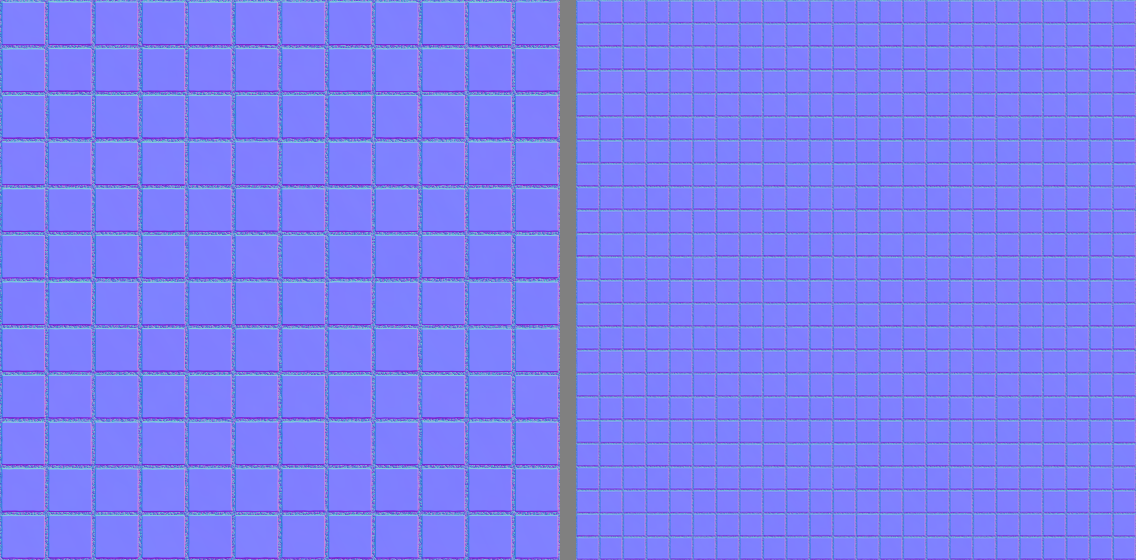
Left, the tile; right, the same tile 2 across and 2 down.
A three.js fragment shader for this texture map:

```glsl
#define TILES 12.0
#define TILE_HALF 0.463
#define CORNER 0.034
#define BEVEL 0.024
#define BEVEL_SLOPE 0.66
#define SOFT 0.012
#define TILT 0.03
#define WAVE 0.008
#define GRAIN 180.0
#define ROUGHNESS 0.85
#define GROUT_SHADE 0.26
#define TAU 6.2831853

varying vec2 vUv;

vec2 hash2(vec2 p) {
  vec3 q = fract(p.xyx * vec3(0.1031, 0.1030, 0.0973));
  q += dot(q, q.yzx + 33.33);
  return fract((q.xx + q.yz) * q.zy);
}

// Slope of a bumpy surface: offset from the nearest cell point, easing to flat
vec2 cellularSlope(vec2 uv, float cells) {
  vec2 p = uv * cells;
  vec2 base = floor(p);
  vec2 nearest = vec2(2.0);
  for (int y = -1; y <= 1; y++) {
    for (int x = -1; x <= 1; x++) {
      vec2 cell = base + vec2(float(x), float(y));
      vec2 offset = p - cell - hash2(mod(cell, cells));
      if (dot(offset, offset) < dot(nearest, nearest)) nearest = offset;
    }
  }
  return nearest * max(1.0 - 1.3 * dot(nearest, nearest), 0.0);
}

// Layered sines with whole frequencies, so they wrap
vec2 waves(vec2 uv, float f) {
  vec2 a = TAU * f * uv;
  return sin(a.yx + 2.0 * sin(TAU * 5.0 * uv)) * 0.6
       + sin(2.0 * a.yx + a + 1.7) * 0.4;
}

void main() {
  vec2 grid = vUv * TILES;
  vec2 id = mod(floor(grid), TILES);
  vec2 random = hash2(id + 17.0) - 0.5;
  vec2 wear = hash2(id + 71.0);

  // Rounded square with a slightly uneven outline
  vec2 p = fract(grid) - 0.5;
  p += random * 0.008 + 0.003 * waves(vUv, 31.0);
  vec2 q = abs(p) - TILE_HALF + CORNER;
  vec2 corner = max(q, 0.0);
  float reach = length(corner);
  float d = reach + min(max(q.x, q.y), 0.0) - CORNER;
  vec2 outward = sign(p) * corner / max(reach, 0.0001);

  // Bevel fades in from the face and out into the grout
  float bevel = smoothstep(-BEVEL - SOFT * 0.5, -BEVEL * 0.3, d)
              * (1.0 - smoothstep(-SOFT * 0.4, SOFT * 1.4, d));
  float grout = smoothstep(-SOFT * 0.6, SOFT, d);
  vec2 strength = BEVEL_SLOPE * (vec2(0.75, 1.0) + 0.4 * wear);
  strength.y *= p.y < 0.0 ? 1.25 : 0.9;

  // Faces lean a little, each its own way
  vec2 slope = random * TILT + WAVE * waves(vUv, 11.0);
  slope += outward * strength * bevel;

  // Gritty grout at two sizes
  vec2 grit = cellularSlope(vUv, GRAIN)
            + 0.7 * cellularSlope(vUv + 0.37, GRAIN * 2.0);
  slope += grout * (ROUGHNESS * grit + vec2(-0.12, 0.02));

  vec3 normal = normalize(vec3(slope, 1.0));
  normal.z -= GROUT_SHADE * grout + 0.05 * bevel;
  gl_FragColor = vec4(normal * 0.5 + 0.5, 1.0);
}
```
